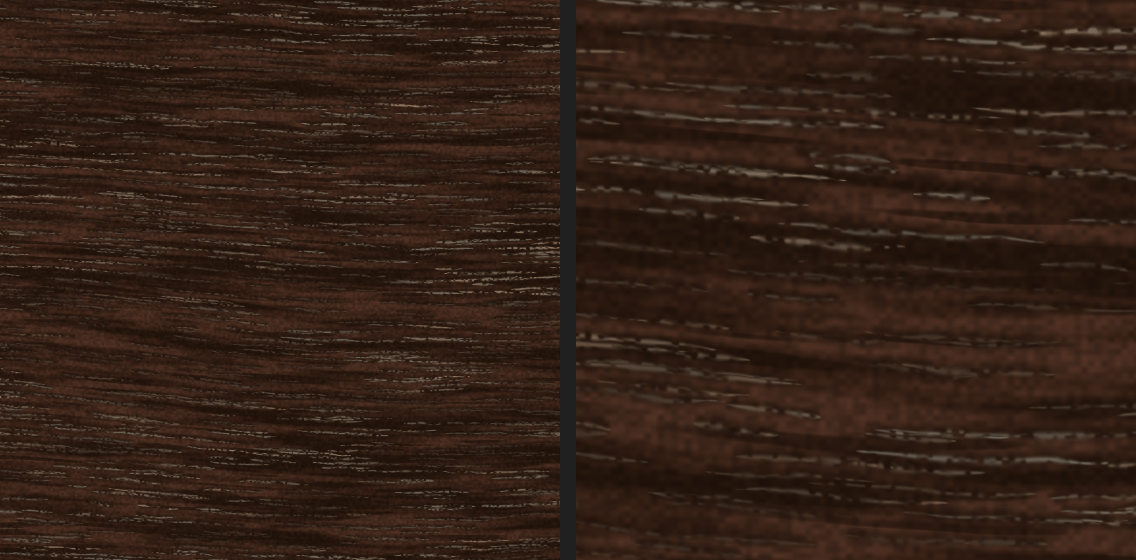
Left, the full canvas; right, a detail of the centre.
This texture is drawn by a Shadertoy shader. Its source:

```glsl
// Dark stained oak: near-horizontal brown grain with short pale open pores.

const vec3 DARK_GRAIN  = vec3(0.132, 0.076, 0.042);
const vec3 MID_GRAIN   = vec3(0.190, 0.110, 0.071);
const vec3 LIGHT_GRAIN = vec3(0.272, 0.166, 0.119);
const vec3 GREY_PORE   = vec3(0.390, 0.360, 0.310);
const vec3 BEIGE_PORE  = vec3(0.550, 0.450, 0.365);

const float GRAIN_SLOPE  = 0.040;
const float GRAIN_BEND   = 0.030;
const float GRIT         = 0.36;   // contrast of the finest speckle
const float DARK_STREAKS = 0.75;   // strength of the thin dark fibres
const int   PORE_LAYERS  = 4;
const float PORE_ROWS    = 42.0;
const float PORE_CELL    = 0.19;   // length of a cell that may hold one pore
const float PORE_CHANCE  = 0.64;
const float PORE_RADIUS  = 0.0027; // half thickness at the middle

float hash(vec2 p) {
    vec3 q = fract(p.xyx * 0.1031);
    q += dot(q, q.yzx + 33.33);
    return fract((q.x + q.y) * q.z);
}

float noise(vec2 p) {
    vec2 i = floor(p), f = fract(p);
    f = f * f * (3.0 - 2.0 * f);
    return mix(mix(hash(i), hash(i + vec2(1, 0)), f.x),
               mix(hash(i + vec2(0, 1)), hash(i + vec2(1, 1)), f.x), f.y);
}

// One line of smooth noise, shifted at random so that rows do not align.
float fibreLine(float x, float row) {
    x += 37.0 * hash(vec2(row, 7.0));
    float i = floor(x), f = fract(x);
    return mix(hash(vec2(i, row)), hash(vec2(i + 1.0, row)), f * f * (3.0 - 2.0 * f));
}

float fibres(vec2 p) {
    float row = floor(p.y), f = fract(p.y);
    return mix(fibreLine(p.x, row), fibreLine(p.x, row + 1.0), f * f * (3.0 - 2.0 * f));
}

// Straightens the gently bending grain into horizontal rows.
vec2 grainSpace(vec2 p) {
    float bend = GRAIN_BEND * noise(p * vec2(1.7, 2.6) + 4.0)
               + 0.006 * noise(p * vec2(7.0, 16.0) + 19.0)
               + 0.0016 * noise(p * vec2(26.0, 50.0));
    return vec2(p.x, p.y + GRAIN_SLOPE * p.x + bend + 1.0);
}

vec3 grainColour(vec2 g, vec2 p) {
    // Each finer set of fibres is sheared a little, so streaks cross and merge.
    vec2 shear = vec2(0.0, 0.012 * g.x);
    float tone = 0.13 * fibres(g * vec2(2.2, 17.0))
               + 0.28 * fibres((g + shear) * vec2(4.5, 54.0) + 50.0)
               + 0.32 * fibres((g - shear) * vec2(6.5, 100.0) + 90.0)
               + 0.20 * fibres(g * vec2(11.0, 190.0) + 130.0)
               + 0.07 * noise(p * vec2(14.0, 30.0) + 13.0);
    tone += 0.08 * (noise(p * vec2(90.0, 210.0)) - 0.5);
    vec3 colour = mix(DARK_GRAIN, MID_GRAIN, smoothstep(0.33, 0.46, tone));
    colour = mix(colour, LIGHT_GRAIN, smoothstep(0.43, 0.66, tone));
    float streak = smoothstep(0.64, 0.84, fibres((g + 0.5 * shear) * vec2(8.0, 135.0) + 170.0));
    return mix(colour, DARK_GRAIN, DARK_STREAKS * streak);
}

// Returns pale core, dark surround and warmth of one layer of pores.
vec3 pores(vec2 g, float layer, float pixel) {
    float seed = layer * 61.0;
    float rows = PORE_ROWS + 5.0 * layer;
    float y = g.y * rows + layer * 0.37;
    float row = floor(y);
    float x = g.x / PORE_CELL + 20.0 * hash(vec2(row, seed + 1.0));
    vec2 cell = vec2(floor(x), row + seed);

    float exists = step(hash(cell + 3.1), PORE_CHANCE);
    float halfLength = mix(0.10, 0.45, hash(cell + 11.7));
    float middle = mix(halfLength, 1.0 - halfLength, hash(cell + 23.3));
    float along = (fract(x) - middle) / halfLength;
    float wobble = 0.0030 * (noise(vec2(g.x * 36.0, row + seed)) - 0.5);
    float height = (fract(y) - mix(0.32, 0.68, hash(cell + 31.9))) / rows + wobble;

    // A soft, ragged ridge that fades towards both tips.
    float taper = sqrt(max(1.0 - along * along, 0.0));
    float ragged = mix(0.45, 1.2, noise(vec2(g.x * 90.0, row + seed + 9.0)));
    float radius = PORE_RADIUS * mix(0.65, 1.1, hash(cell + 43.3)) * taper * ragged + 0.3 * pixel;
    float core = exp(-pow(height / radius, 2.0) * 1.4);
    float shade = exp(-pow((height - 0.0012) / 0.0040, 2.0));

    // Filler is crumbly, so the pale core breaks up into grains.
    float crumbs = 0.35 * noise(g * vec2(48.0, 170.0) + seed)
                 + 0.65 * noise(g * vec2(270.0, 330.0) + seed);
    core *= smoothstep(0.20, 0.72, crumbs) * mix(0.6, 1.25, hash(cell + 57.1));
    return vec3(core * smoothstep(0.0, 0.35, taper), shade * smoothstep(0.0, 0.6, taper),
                hash(cell + 71.9)) * vec3(exists, exists, 1.0);
}

void mainImage(out vec4 fragColor, in vec2 fragCoord) {
    float pixel = 1.0 / min(iResolution.x, iResolution.y);
    vec2 p = fragCoord * pixel;
    vec2 g = grainSpace(p);
    vec3 colour = grainColour(g, p);

    // Gather the pores, denser in some bands of the wood than in others.
    float density = mix(0.35, 1.0, smoothstep(0.25, 0.6, fibres(g * vec2(3.5, 24.0) + 31.0)));
    vec3 nearest = vec3(0.0);
    for (int i = 0; i < PORE_LAYERS; i++) {
        vec3 pore = pores(g, float(i), pixel);
        float warmth = pore.x > nearest.x ? pore.z : nearest.z;
        nearest = vec3(max(nearest.xy, pore.xy), warmth);
    }
    colour = mix(colour, DARK_GRAIN, 0.75 * nearest.y);
    colour *= 1.0 + GRIT * (noise(p * vec2(250.0, 280.0) + 5.0) - 0.5);
    float warm = clamp(1.3 * nearest.z * noise(g * vec2(18.0, 60.0)), 0.0, 1.0);
    colour = mix(colour, mix(GREY_PORE, BEIGE_PORE, warm), min(nearest.x * density, 1.0));

    fragColor = vec4(clamp(colour, 0.0, 1.0), 1.0);
}
```
